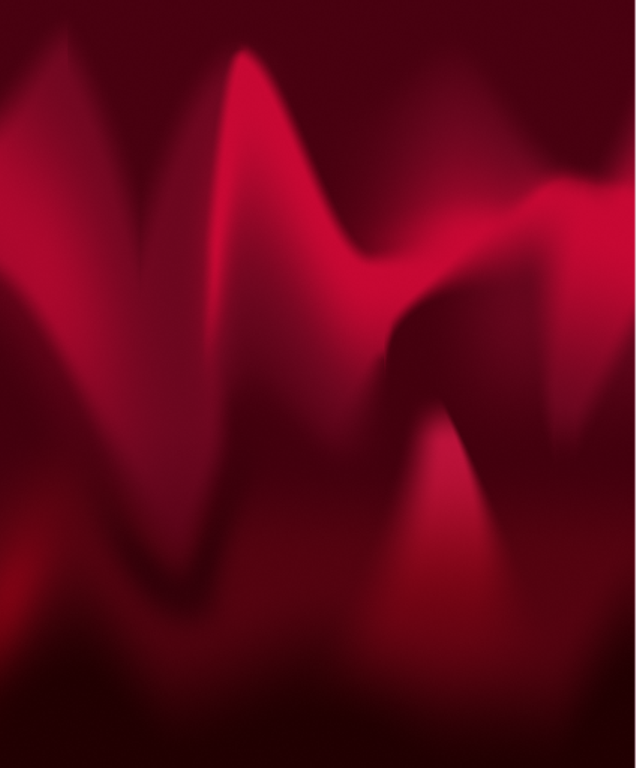
Reproduce this background procedurally as a WebGL 2 fragment shader.

```glsl
#version 300 es
precision highp float;

uniform vec2 u_resolution;
out vec4 fragColor;

const vec3 WINE = vec3(0.285, 0.002, 0.062);
const vec3 PLUM = vec3(0.42, 0.025, 0.12);
const vec3 CRIMSON = vec3(0.78, 0.03, 0.2);

float sq(float v) { return v * v; }

float hash(vec2 p) {
  vec3 q = fract(p.xyx * 0.1031);
  q += dot(q, q.yzx + 33.33);
  return fract((q.x + q.y) * q.z);
}

// Fades from 1 below an edge to 0 above it
float below(float d, float lo, float hi) { return 1.0 - smoothstep(lo, hi, d); }

// Eases a height towards a new level between two positions
float ease(float h, float level, float x, float a, float b) {
  return mix(h, level, smoothstep(a, b, x));
}

// Upper outline of the dim veils, with a sharp notch on the left
float veilTop(float x) {
  float h = ease(0.85, 0.98, x, -0.06, 0.107);
  float t = clamp((x - 0.107) / 0.115, 0.0, 1.0);
  h -= 0.215 * t * (0.55 + 0.45 * t);
  h += 0.19 * (1.0 - sq(1.0 - clamp((x - 0.222) / 0.158, 0.0, 1.0)));
  h = ease(h, 0.89, x, 0.38, 0.54);
  h = ease(h, 0.975, x, 0.54, 0.71);
  h = ease(h, 0.775, x, 0.71, 0.935);
  return ease(h, 0.98, x, 0.91, 1.04);
}

// Outline of the bright fold
float crest(float x) {
  float h = 0.935 - 0.25 * sq(min(x - 0.38, 0.0) / 0.05);
  h = ease(max(h, 0.2), 0.663, x, 0.374, 0.585);
  h = ease(h, 0.69, x, 0.59, 0.79);
  h = ease(h, 0.76, x, 0.78, 0.89);
  return ease(h, 0.72, x, 0.89, 1.05);
}

// Left flank of the fold at each height
float flank(float y) {
  float f = 0.38 - 0.051 * sqrt(clamp((0.935 - y) / 0.25, 0.0, 1.0));
  return f + 0.02 * exp(-sq((y - 0.45) / 0.08)) - 0.05 * below(y, 0.22, 0.42);
}

// Lower hem of the left veil
float hem(float x) { return ease(0.65, 0.25, x, -0.05, 0.33); }

// Rounded top of the dark hollow on the right
float hollowTop(float x) { return 0.54 + 0.14 * sqrt(max(x - 0.605, 0.0) / 0.215); }

// Height gap divided by slope, close to the true distance
float distanceTo(float gap, float rise) { return gap / sqrt(1.0 + sq(rise / 0.004)); }

vec3 shade(float t) {
  vec3 c = mix(WINE, PLUM, smoothstep(0.0, 0.4, t));
  return mix(c, CRIMSON, smoothstep(0.3, 0.9, t));
}

// Dark cloth with a warm band and a wavy fade to black
vec3 ground(float x, float y) {
  vec3 c = mix(vec3(0.265, 0.0, 0.053), WINE, smoothstep(0.45, 0.7, y));
  c = mix(c, vec3(0.33, 0.01, 0.06), below(y - 0.06 * exp(-sq((x - 0.1) / 0.1)), 0.27, 0.4));
  float h = ease(0.16, 0.2, x, 0.0, 0.12);
  h = ease(ease(h, 0.1, x, 0.12, 0.28), 0.15, x, 0.28, 0.5);
  h = ease(ease(h, 0.08, x, 0.5, 0.72), 0.2, x, 0.86, 1.0);
  return mix(c, vec3(0.13, 0.0, 0.005), below(y - h, -0.09, 0.1));
}

void main() {
  vec2 uv = gl_FragCoord.xy / u_resolution;
  float x = uv.x, y = uv.y, l = x - 0.002, r = x + 0.002;
  float veil = veilTop(x), fold = crest(x), side = x - flank(y);
  float climb = 2.0 * max(abs(veilTop(r) - veil), abs(veil - veilTop(l)));
  float dVeil = distanceTo(y - veil, climb);
  float dFold = distanceTo(y - fold, crest(r) - crest(l));
  float dHem = distanceTo(y - hem(x), hem(r) - hem(l));
  float dHollow = distanceTo(y - hollowTop(x), hollowTop(r) - hollowTop(l));

  // Rounded shadow crease and ember at the lower left
  vec3 base = ground(x, y);
  float pocket = -log(exp(-40.0 * dHem) + exp(40.0 * side)) / 40.0;
  float crease = exp(-sq((pocket + 0.04) / 0.03)) * smoothstep(0.03, 0.24, x) * below(y, 0.25, 0.48);
  base = mix(base, vec3(0.19, 0.0, 0.03), 0.9 * crease);
  float ember = exp(-sq((x - 0.42 * (y - 0.19)) / 0.05) - sq((y - 0.205) / 0.105));
  vec3 col = base + vec3(0.18, 0.0, 0.02) * ember;

  // Left veil with a slanting glow and a soft band under its hem
  float glow = exp(-sq((y - 0.72 + 0.95 * x) / 0.19)) * below(x, 0.06, 0.29);
  float rim = smoothstep(0.38, 0.6, y) * below(y, 0.72, 0.92);
  float tone = 0.36 + 0.33 * glow + 0.14 * rim * exp(-sq(side / 0.025));
  tone *= mix(0.5, 1.0, smoothstep(0.25, 0.46, y));
  float hemCover = mix(smoothstep(-0.1, 0.03, dHem), smoothstep(-0.008, 0.032, dHem), 0.65);
  hemCover = mix(hemCover, smoothstep(-0.03, 0.045, dHem), smoothstep(0.08, 0.22, x));
  float cover = below(dVeil, -0.06, 0.006) * hemCover * below(x, 0.36, 0.47);
  col = mix(col, shade(tone), cover);

  // Right veil, brighter towards the fold
  tone = clamp(1.0 - (y - fold) / max(veil - fold, 0.05), 0.0, 1.0);
  cover = below(dVeil, -0.06, 0.015) * smoothstep(0.5, 0.73, x);
  col = mix(col, shade(0.74 * tone + 0.16 * smoothstep(0.75, 1.0, tone)), cover);

  // Bright fold sinking into the ground
  float foot = ease(ease(0.44, 0.36, x, 0.38, 0.55), 0.3, x, 0.8, 0.92);
  tone = clamp((y - foot) / max(fold - foot, 0.05), 0.0, 1.0);
  tone += 0.2 * exp(-sq(side / 0.035)) * smoothstep(0.4, 0.62, y) * below(y, 0.75, 0.92);
  vec3 silk = mix(base, shade(tone), smoothstep(0.0, 0.2, tone));
  float soft = mix(0.014, 0.03, smoothstep(0.56, 0.75, x));
  cover = x < 0.38 ? below(y, 0.92, 0.95) : below(dFold, -soft, soft);
  soft = 0.012 + 0.014 * below(y, 0.4, 0.7);
  col = mix(col, silk, cover * smoothstep(-soft, soft, side));

  // Dark hollow, cut by a hanging tongue with a rounded tip
  float drop = max(0.57 - y, 0.0);
  soft = mix(0.012, 0.06, smoothstep(0.64, 0.85, x));
  float bank = x - 0.856 - 2.5 * sq(max(0.5 - y, 0.0));
  cover = below(dHollow, -soft, soft) * below(bank, -0.015 - 0.12 * max(y - 0.5, 0.0), 0.02 + 0.2 * max(y - 0.5, 0.0));
  cover *= smoothstep(-0.008 - 0.4 * drop, 0.008 + 0.3 * drop, x - 0.612 + 0.33 * drop);
  float cut = y - 0.44 - 1.6 * max(x - 0.905, 0.0);
  cover = max(cover, below(cut, -0.05, 0.035) * smoothstep(0.84, 0.88, x));
  tone = smoothstep(0.66, 0.82, x) * smoothstep(0.4, 0.6, y);
  col = mix(col, mix(base, PLUM, 0.85 * tone), cover);

  // Glowing cone, crisp on its right side
  float s = 0.48 - y, p = max(s, 0.0);
  float left = 0.665 - 0.08 * p - 0.85 * p * p;
  float right = 0.695 + 0.6 * p - 0.65 * p * p;
  float edge = 0.007 + 0.9 * p * p;
  cover = smoothstep(left - 0.025 - 0.1 * p, left + 0.035 + 0.1 * p, x) * below(x, right - edge, right + 0.6 * edge);
  cover *= smoothstep(-0.01, 0.06, s) * below(s, 0.1, 0.43);
  vec3 flame = mix(vec3(0.74, 0.07, 0.23), vec3(0.56, 0.02, 0.09), smoothstep(0.04, 0.28, s));
  col = mix(col, flame, cover);

  // Faint grain, then a thin pale border on the right
  col += 0.006 * (hash(floor(uv * vec2(424.0, 512.0))) - 0.5);
  col = mix(col, vec3(0.9, 0.8, 0.83), 0.8 * smoothstep(0.9968, 0.999, x));
  fragColor = vec4(col, 1.0);
}
```
